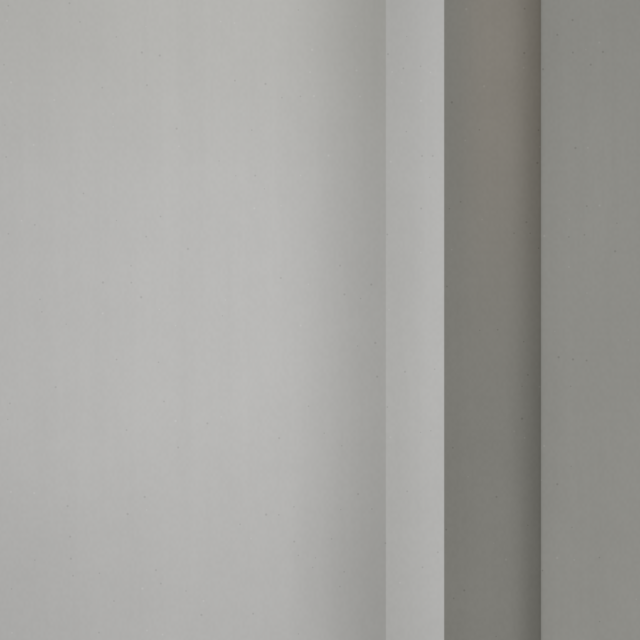
A Shadertoy shader for this background:

```glsl
// Plain concrete walls meeting in vertical folds, under soft side light.

// Horizontal places of the folds, as fractions of the width
const float FOLD_A = 0.603;
const float FOLD_B = 0.694;
const float FOLD_C = 0.845;

// Plaster colours
const vec3 WALL_LIGHT = vec3(0.726, 0.724, 0.716);
const vec3 WALL_SHADE = vec3(0.615, 0.613, 0.600);
const vec3 PILLAR_NEAR = vec3(0.672, 0.671, 0.660);
const vec3 PILLAR_FAR = vec3(0.708, 0.707, 0.699);
const vec3 RECESS = vec3(0.490, 0.486, 0.463);
const vec3 RECESS_WARM = vec3(0.510, 0.494, 0.464);
const vec3 SIDE_WALL = vec3(0.555, 0.553, 0.533);

// Surface strength
const float STREAK_AMOUNT = 0.012;
const float MOTTLE_AMOUNT = 0.012;
const float GRAIN_AMOUNT = 0.010;
const float PIT_AMOUNT = 0.055;
const float PIT_CELLS = 42.0;
const float PIT_CHANCE = 0.13;

float hash(vec2 p) {
    return fract(sin(dot(p, vec2(127.1, 311.7))) * 43758.5453);
}

float noise(vec2 p) {
    vec2 cell = floor(p);
    vec2 f = fract(p);
    f = f * f * (3.0 - 2.0 * f);
    float low = mix(hash(cell), hash(cell + vec2(1.0, 0.0)), f.x);
    float high = mix(hash(cell + vec2(0.0, 1.0)), hash(cell + vec2(1.0, 1.0)), f.x);
    return mix(low, high, f.y);
}

float fbm(vec2 p) {
    float sum = 0.0;
    float weight = 0.5;
    for (int i = 0; i < 4; i++) {
        sum += weight * (noise(p) - 0.5);
        p = p * 2.03 + 17.3;
        weight *= 0.5;
    }
    return sum;
}

// Small scattered air holes; some dark, some pale
float pits(vec2 uv, float pixel) {
    vec2 cell = floor(uv * PIT_CELLS);
    vec2 centre = 0.2 + 0.6 * vec2(hash(cell + 3.1), hash(cell + 8.7));
    float radius = mix(0.0006, 0.0016, hash(cell + 5.3));
    float dist = length(fract(uv * PIT_CELLS) - centre) / PIT_CELLS;
    float spot = 1.0 - smoothstep(radius - pixel, radius + pixel, dist);
    float tone = hash(cell + 9.2) < 0.65 ? -1.0 : 0.6;
    return spot * tone * step(hash(cell), PIT_CHANCE);
}

// Broad wall, brightest in the middle and falling off into the fold
vec3 broadWall(vec2 uv) {
    float falloff = smoothstep(0.40, FOLD_A, uv.x);
    vec3 col = mix(WALL_LIGHT, WALL_SHADE, falloff * (0.4 + 0.5 * falloff));
    float left = 1.0 - smoothstep(0.0, 0.28, uv.x);
    float top = smoothstep(0.60, 1.0, uv.y);
    float bottom = 1.0 - smoothstep(0.0, 0.40, uv.y);
    return col - 0.026 * left - vec3(0.018, 0.018, 0.024) * top - 0.032 * bottom;
}

// Narrow lit face, paler towards its outer edge
vec3 pillar(vec2 uv) {
    float across = smoothstep(FOLD_A, FOLD_B, uv.x);
    float ends = pow(abs(2.0 * uv.y - 1.0), 2.0);
    return mix(PILLAR_NEAR, PILLAR_FAR, across) - 0.018 * ends;
}

// Shaded face, warmer towards the top and darkest in its far corner
vec3 recess(vec2 uv) {
    float middle = smoothstep(FOLD_B, 0.765, uv.x);
    vec3 col = mix(RECESS, RECESS_WARM, middle * smoothstep(0.3, 0.9, uv.y));
    float corner = smoothstep(0.77, FOLD_C, uv.x);
    return col - 0.095 * corner * corner - 0.012 * (1.0 - middle);
}

// Side wall, slightly dimmer beside the deep fold
vec3 sideWall(vec2 uv) {
    float corner = exp(-max(uv.x - FOLD_C, 0.0) / 0.035);
    float top = smoothstep(0.65, 1.0, uv.y);
    return SIDE_WALL - 0.022 * corner - 0.012 * top;
}

void mainImage(out vec4 fragColor, in vec2 fragCoord) {
    vec2 uv = fragCoord / iResolution.xy;
    float pixel = 1.0 / min(iResolution.x, iResolution.y);

    // Join the four faces with smooth edges
    vec3 offset = vec3(uv.x) - vec3(FOLD_A, FOLD_B, FOLD_C);
    vec3 edge = smoothstep(vec3(-pixel), vec3(pixel), offset);
    vec3 col = mix(broadWall(uv), pillar(uv), edge.x);
    col = mix(col, recess(uv), edge.y);
    col = mix(col, sideWall(uv), edge.z);

    // Thin contact shadow in the deepest fold
    col -= 0.05 * exp(-abs(uv.x - FOLD_C) / 0.0018);

    // Vertical streaks, mottling, grain and pits
    col += STREAK_AMOUNT * fbm(uv * vec2(45.0, 2.5));
    col += MOTTLE_AMOUNT * fbm(uv * 14.0);
    col += GRAIN_AMOUNT * (noise(uv * vec2(260.0, 190.0)) - 0.5);
    col += PIT_AMOUNT * pits(uv, pixel);

    fragColor = vec4(clamp(col, 0.0, 1.0), 1.0);
}
```
